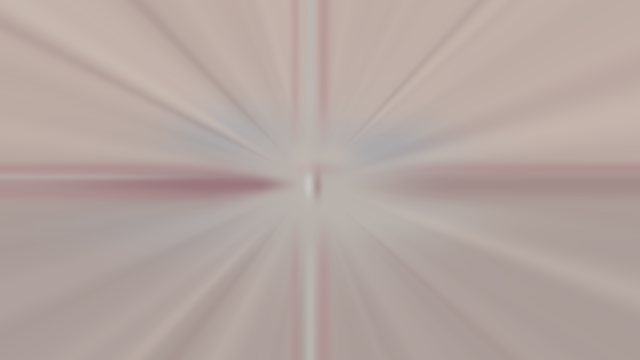
Give the GLSL for this background, as a Shadertoy shader.

```glsl
#define CENTER vec2(0.487, 0.495)
#define UPPER_TONE vec3(0.750, 0.682, 0.652)
#define LOWER_TONE vec3(0.674, 0.620, 0.602)
#define CREAM vec3(0.790, 0.735, 0.700)
#define PALE_GREY vec3(0.735, 0.715, 0.695)
#define COOL_GREY vec3(0.640, 0.650, 0.675)
#define MAUVE vec3(0.585, 0.435, 0.465)
#define ROSE vec3(0.690, 0.545, 0.555)
#define DUSK vec3(0.625, 0.535, 0.530)
#define GRAIN 0.030

const int RAY_COUNT = 14;

// Angle in degrees, width in degrees, signed strength
const vec3 RAYS[RAY_COUNT] = vec3[](
    vec3(149.0, 2.2, 0.65), vec3(153.0, 1.5, -0.35),
    vec3(134.0, 1.8, -0.40), vec3(112.0, 5.0, -0.15),
    vec3(44.0, 1.6, 0.50), vec3(47.0, 1.2, -0.25),
    vec3(19.0, 3.5, -0.25), vec3(12.0, 3.5, 0.40),
    vec3(171.0, 3.0, 0.30), vec3(-135.0, 2.2, 0.45),
    vec3(-128.0, 2.0, -0.30), vec3(-119.0, 4.0, 0.30),
    vec3(-42.0, 1.6, -0.25), vec3(-19.0, 2.5, 0.40));

float hash(float n) {
    n = fract(n * 0.1031);
    n *= n + 33.33;
    return fract(n * (n + n));
}

float bell(float d, float width) {
    d /= width;
    return exp(-d * d);
}

float blob(vec2 d, vec2 size) {
    d /= size;
    return exp(-dot(d, d));
}

// Smooth noise around the full circle
float angularNoise(float turn, float cells, float seed) {
    float x = turn * cells;
    float i = floor(x);
    float f = smoothstep(0.0, 1.0, x - i);
    float a = hash(mod(i, cells) + seed);
    float b = hash(mod(i + 1.0, cells) + seed);
    return mix(a, b, f) - 0.5;
}

void mainImage(out vec4 fragColor, in vec2 fragCoord) {
    vec2 p = (fragCoord - CENTER * iResolution.xy) / iResolution.y;
    float r = length(p);
    float angle = degrees(atan(p.y, p.x + 1e-5));
    float turn = angle / 360.0 + 0.5;
    float reach = smoothstep(0.06, 0.35, r);
    float side = smoothstep(-0.06, 0.06, p.x);
    float far = abs(p.x);

    // Backdrop and central haze
    vec3 color = mix(LOWER_TONE, UPPER_TONE, smoothstep(-0.20, 0.24, p.y));
    color = mix(color, PALE_GREY, 0.75 * blob(p, vec2(0.34, 0.25)));
    color = mix(color, COOL_GREY, 0.60 * blob(p - vec2(-0.24, 0.13), vec2(0.17, 0.08)));
    color = mix(color, COOL_GREY, 0.70 * blob(p - vec2(0.23, 0.09), vec2(0.17, 0.07)));
    color = mix(color, COOL_GREY, 0.35 * blob(p - vec2(-0.42, -0.13), vec2(0.30, 0.08)));
    color = mix(color, PALE_GREY, 0.60 * blob(p - vec2(0.25, -0.10), vec2(0.25, 0.06)));

    // Radial streaks
    float streak = angularNoise(turn, 38.0, 5.0) + 0.6 * angularNoise(turn, 110.0, 71.0);
    color += GRAIN * reach * streak;
    for (int i = 0; i < RAY_COUNT; i++) {
        float offset = mod(angle - RAYS[i].x + 180.0, 360.0) - 180.0;
        float amount = RAYS[i].z * reach * bell(offset, RAYS[i].y);
        color = mix(color, amount > 0.0 ? CREAM : DUSK, abs(amount));
    }

    // Horizontal band, deep on the left and muted on the right
    float spread = mix(0.016, 0.043, smoothstep(0.05, 0.30, far));
    float band = bell(p.y + 0.008, spread) * smoothstep(0.02, 0.16, far);
    float leftFade = mix(0.85, 0.30, smoothstep(0.30, 0.85, far));
    float rightFade = 0.85 * smoothstep(0.06, 0.42, far);
    color = mix(color, MAUVE, band * leftFade * (1.0 - side));
    color = mix(color, DUSK, band * rightFade * side);

    // Fine lines running along the band
    float outer = smoothstep(0.15, 0.60, far);
    color = mix(color, ROSE, 0.65 * outer * bell(p.y - 0.038, 0.013));
    color = mix(color, PALE_GREY, 0.45 * outer * (1.0 - side) * bell(p.y - 0.014, 0.009));
    color = mix(color, ROSE, 0.45 * outer * (1.0 - side) * bell(p.y + 0.032, 0.014));

    // Vertical stripes
    float tall = smoothstep(0.07, 0.26, abs(p.y));
    color = mix(color, ROSE, 0.55 * tall * bell(p.x - 0.033, 0.017));
    color = mix(color, ROSE, 0.40 * tall * bell(p.x + 0.046, 0.012));
    color = mix(color, PALE_GREY, 0.85 * tall * bell(p.x + 0.004, 0.017));

    // Core: warm petals and a pale and dark pair of bars
    color = mix(color, CREAM, 0.45 * blob(p - vec2(-0.025, 0.060), vec2(0.030, 0.045)));
    color = mix(color, CREAM, 0.40 * blob(p - vec2(0.065, 0.070), vec2(0.045, 0.030)));
    color = mix(color, ROSE, 0.30 * blob(p - vec2(0.020, 0.035), vec2(0.060, 0.018)));
    color = mix(color, vec3(0.80, 0.80, 0.80), 0.75 * blob(p + vec2(0.009, 0.010), vec2(0.011, 0.036)));
    color = mix(color, DUSK, 0.75 * blob(p - vec2(0.017, -0.010), vec2(0.011, 0.036)));

    fragColor = vec4(clamp(color, 0.0, 1.0), 1.0);
}
```
